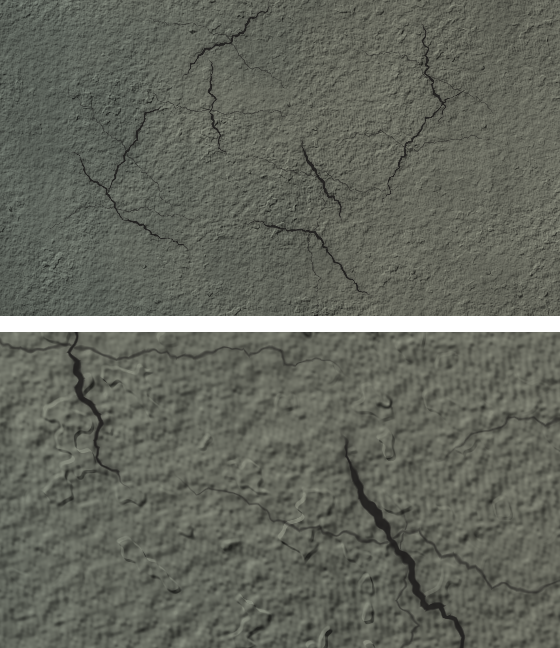
Top, the full canvas; bottom, a detail of the centre.
Give the GLSL for this texture, as a Shadertoy shader.

```glsl
const vec3 PLASTER = vec3(0.380, 0.390, 0.356);
const vec3 CRACK_COLOR = vec3(0.115, 0.110, 0.108);
const vec3 COOL_TINT = vec3(0.95, 0.99, 1.00);
const vec3 WARM_TINT = vec3(1.02, 1.01, 0.99);
const vec2 TO_LIGHT = vec2(-0.0026, 0.0034);
const float RELIEF_GAIN = 0.86;
const float SHADOW_BOOST = 1.35;
const float GRAIN_SCALE = 58.0;
const float FLAKE_SCALE = 44.0;
const float FLAKE_HEIGHT = 0.34;
const float STAIN_DEPTH = 0.19;
const float STREAK_DEPTH = 0.08;
const float CHIP_CELL = 0.105;
const float CHIP_CHANCE = 0.22;
const int CRACK_COUNT = 8;
const float CRACK_WIDTH = 0.0036;
const float CRACK_FRAY = 0.0045;
const float RIM_REACH = 0.006;
const float HAIRLINE_WIDTH = 0.0010;
const float HAIRLINE_OPACITY = 0.55;
const float EDGE = 0.0028;
const mat2 TWIST = mat2(0.8, 0.6, -0.6, 0.8);

float hash(vec2 p) {
    return fract(sin(dot(p, vec2(127.1, 311.7))) * 43758.5);
}

float noise(vec2 p) {
    vec2 i = floor(p), f = fract(p);
    f = f * f * (3.0 - 2.0 * f);
    return mix(mix(hash(i), hash(i + vec2(1, 0)), f.x),
               mix(hash(i + vec2(0, 1)), hash(i + vec2(1, 1)), f.x), f.y);
}

// Piecewise linear, so crack paths keep sharp corners
float zigzag(float x, float seed) {
    float i = floor(x);
    return mix(hash(vec2(i, seed)), hash(vec2(i + 1.0, seed)), x - i) - 0.5;
}

// Sandy plaster: three twisted grain octaves plus sparse raised flakes
float plasterHeight(vec2 p) {
    float height = 0.0, weight = 0.6;
    vec2 q = p * GRAIN_SCALE;
    for (int i = 0; i < 3; i++) {
        height += weight * noise(q);
        weight *= 0.66;
        q = TWIST * q * 2.1 + 19.3;
    }
    vec2 warp = vec2(noise(p * 95.0), noise(p * 95.0 + 31.0));
    float flake = noise(TWIST * p * FLAKE_SCALE + 0.7 * warp);
    float patchy = smoothstep(0.25, 0.7, noise(p * 6.0 + 11.0));
    return height + FLAKE_HEIGHT * patchy * smoothstep(0.68, 0.80, flake);
}

// Sparse chips: x is the lit face, y the crescent shadow
vec2 chips(vec2 p) {
    vec2 cell = floor(p / CHIP_CELL);
    float pick = hash(cell + 5.7);
    vec2 jitter = 0.25 + 0.5 * vec2(hash(cell + 1.3), hash(cell + 8.1));
    vec2 q = p - (cell + jitter) * CHIP_CELL;
    q += 0.009 * (vec2(noise(p * 110.0), noise(p * 110.0 + 47.0)) - 0.5);
    float radius = mix(0.003, 0.009, hash(cell + 3.9));
    float face = 1.0 - smoothstep(-EDGE, EDGE, length(q) - radius);
    float shadowDist = length(q - radius * vec2(0.45, -0.5)) - radius;
    float shadow = (1.0 - smoothstep(-EDGE, EDGE, shadowDist)) * (1.0 - face);
    return vec2(face, shadow) * step(pick, CHIP_CHANCE);
}

float crackPath(float x, float bend, float seed) {
    return bend * x * x + 0.06 * zigzag(x * 9.0, seed)
         + 0.024 * zigzag(x * 38.0, seed + 1.0)
         + 0.010 * zigzag(x * 105.0, seed + 2.0);
}

// A wandering line with tapered ends and a soft dark rim
float crack(vec2 p, vec2 center, float angle, float reach, float width, float seed) {
    vec2 along = vec2(cos(angle), sin(angle));
    vec2 q = p - center;
    q = vec2(dot(q, along), dot(q, vec2(-along.y, along.x)));
    float bend = 1.8 * (hash(vec2(seed, 7.0)) - 0.5);
    float path = crackPath(q.x, bend, seed);
    float slope = (crackPath(q.x + 0.002, bend, seed) - path) / 0.002;
    float d = abs(q.y - path) / sqrt(1.0 + slope * slope);
    float t = abs(q.x) / reach;
    float halfWidth = width * (1.0 - 0.7 * smoothstep(0.3, 1.0, t));
    halfWidth *= 1.0 + 1.1 * zigzag(q.x * 45.0, seed + 3.0);
    float core = 1.0 - smoothstep(halfWidth - 0.4 * EDGE, halfWidth + 0.7 * EDGE, d);
    float rim = 0.45 * width / CRACK_WIDTH * exp(-d / RIM_REACH);
    return max(core, rim) * (1.0 - smoothstep(0.8, 1.0, t));
}

// Main cracks spread evenly, each crossed by one long hairline
float crackNetwork(vec2 p, float aspect) {
    float result = 0.0;
    p += CRACK_FRAY * (vec2(noise(p * 130.0), noise(p * 130.0 + 23.0)) - 0.5);
    for (int i = 0; i < CRACK_COUNT; i++) {
        float id = float(i) + 1.0;
        vec2 spread = fract(id * vec2(0.7549, 0.5698));
        vec2 center = vec2(aspect, 1.0) * mix(vec2(0.2, 0.12), vec2(0.92, 0.88), spread);
        float angle = 1.57 + 2.1 * (hash(vec2(id, 2.0)) - 0.5);
        float reach = mix(0.13, 0.27, hash(vec2(id, 4.0)));
        float width = CRACK_WIDTH * mix(0.5, 1.0, hash(vec2(id, 6.0)));
        result = max(result, 0.9 * crack(p, center, angle, reach, width, id * 13.0));
        float seed = id * 13.0 + 131.0;
        float turn = angle + mix(0.6, 2.4, hash(vec2(seed, 9.0)));
        float hairline = crack(p, center, turn, 0.28, HAIRLINE_WIDTH, seed);
        result = max(result, HAIRLINE_OPACITY * hairline);
    }
    return result;
}

void mainImage(out vec4 fragColor, in vec2 fragCoord) {
    vec2 p = fragCoord / iResolution.y;
    float aspect = iResolution.x / iResolution.y;

    // Relief lit from the upper left
    float relief = plasterHeight(p) - plasterHeight(p + TO_LIGHT);
    relief *= mix(0.6, 1.3, noise(p * 7.0 + 3.0));
    relief *= relief < 0.0 ? SHADOW_BOOST : 0.9;

    // Broad stains and faint vertical streaks
    float stain = 0.6 * noise(p * 3.2) + 0.4 * noise(p * 10.0) - 0.5;
    float streak = noise(p * vec2(75.0, 5.0)) - 0.5;
    float tone = 1.02 + RELIEF_GAIN * relief + STAIN_DEPTH * stain + STREAK_DEPTH * streak;
    vec2 chip = chips(p);
    tone += 0.06 * chip.x;
    tone *= 1.0 - 0.6 * chip.y;

    vec3 color = PLASTER * clamp(tone, 0.35, 1.4);
    color *= mix(COOL_TINT, WARM_TINT, smoothstep(0.0, 0.7, p.x / aspect + 0.3 * stain));
    color = mix(color, CRACK_COLOR, crackNetwork(p, aspect));
    fragColor = vec4(color, 1.0);
}
```
